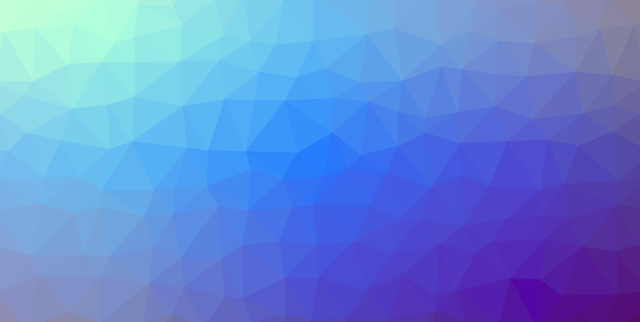
Give the GLSL for this background, as a Shadertoy shader.

```glsl
// Low-poly mesh of flat triangles, shaded from mint through blue to deep purple.

const float ROWS = 9.0;

// Linear RGB to cone response; blending its cube root looks even to the eye.
const mat3 CONES = mat3(0.4122, 0.2119, 0.0883,
                        0.5363, 0.6807, 0.2817,
                        0.0514, 0.1074, 0.6300);

vec3 toPerceptual(vec3 rgb) {
    return pow(CONES * pow(rgb, vec3(2.2)), vec3(1.0 / 3.0));
}

vec3 toDisplay(vec3 c) {
    return pow(clamp(inverse(CONES) * (c * c * c), 0.0, 1.0), vec3(1.0 / 2.2));
}

// Colour ramp shared by both axes, in perceptual space
vec3 ramp(float t) {
    vec3 c = toPerceptual(vec3(0.80, 1.00, 0.84));
    c = mix(c, toPerceptual(vec3(0.67, 1.00, 0.86)), clamp(t / 0.17, 0.0, 1.0));
    c = mix(c, toPerceptual(vec3(0.13, 0.46, 0.99)), clamp((t - 0.17) / 0.33, 0.0, 1.0));
    c = mix(c, toPerceptual(vec3(0.33, 0.00, 0.65)), clamp((t - 0.50) / 0.33, 0.0, 1.0));
    return mix(c, toPerceptual(vec3(0.32, 0.00, 0.33)), clamp((t - 0.83) / 0.17, 0.0, 1.0));
}

// Equal blend of the horizontal and vertical ramps at a mesh position
vec3 meshColor(vec2 p) {
    vec2 uv = p / ROWS * vec2(iResolution.y / iResolution.x, 1.0);
    return toDisplay(0.5 * (ramp(uv.x) + ramp(mix(0.90, 0.08, uv.y))));
}

vec2 hash2(vec2 p) {
    return fract(sin(vec2(dot(p, vec2(127.1, 311.7)),
                          dot(p, vec2(269.5, 183.3)))) * 43758.5);
}

// Grid corner, shifted at random
vec2 meshPoint(vec2 id) {
    return id + 0.66 * (hash2(id) - 0.5);
}

// Signed distance to the line a-b, positive on its left
float edge(vec2 p, vec2 a, vec2 b) {
    vec2 dir = normalize(b - a);
    return dir.x * (p.y - a.y) - dir.y * (p.x - a.x);
}

// Adds one flat triangle, weighted by its soft coverage of the pixel
void addTriangle(inout vec4 sum, vec2 p, vec2 a, vec2 b, vec2 c) {
    float inside = min(edge(p, a, b), min(edge(p, b, c), edge(p, c, a)));
    float cover = clamp(0.5 + inside * iResolution.y / ROWS, 0.0, 1.0);
    if (cover > 0.0) sum += cover * vec4(meshColor((a + b + c) / 3.0), 1.0);
}

void mainImage(out vec4 fragColor, in vec2 fragCoord) {
    vec2 p = fragCoord / iResolution.y * ROWS;
    vec4 sum = 0.001 * vec4(meshColor(p), 1.0);

    // Quads of the neighbouring cells, each split along its shorter diagonal
    for (int j = -1; j <= 1; j++)
    for (int i = -1; i <= 1; i++) {
        vec2 id = floor(p) + vec2(i, j);
        vec2 a = meshPoint(id);
        vec2 b = meshPoint(id + vec2(1, 0));
        vec2 c = meshPoint(id + vec2(1, 1));
        vec2 d = meshPoint(id + vec2(0, 1));
        if (distance(a, c) < distance(b, d)) {
            addTriangle(sum, p, a, b, c);
            addTriangle(sum, p, a, c, d);
        } else {
            addTriangle(sum, p, a, b, d);
            addTriangle(sum, p, b, c, d);
        }
    }

    fragColor = vec4(sum.rgb / sum.a, 1.0);
}
```
